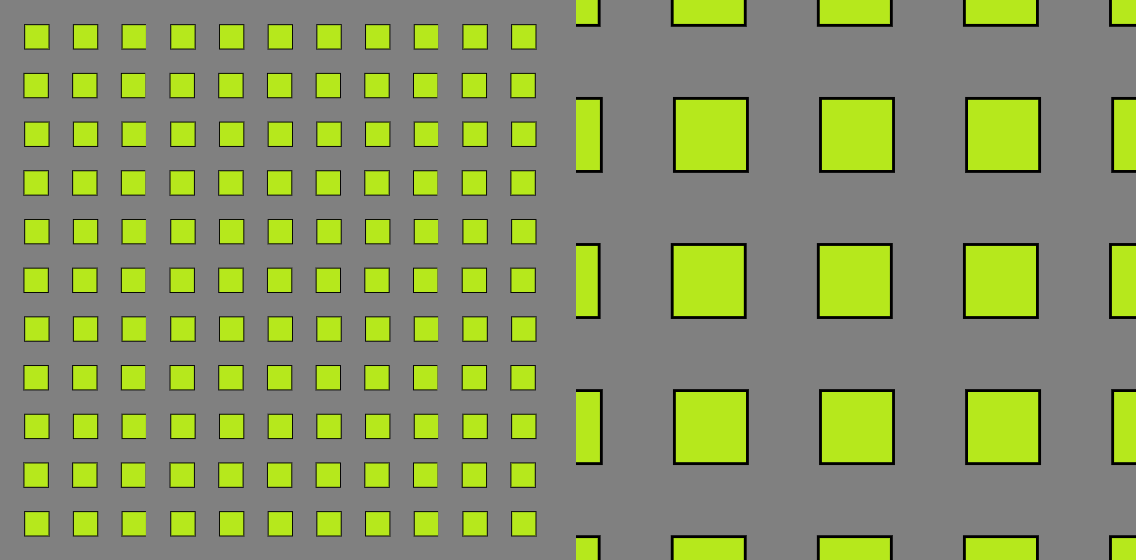
Left, the full canvas; right, a detail of the centre.
This pattern is drawn by a WebGL 2 fragment shader. Its source:

```glsl
#version 300 es
precision highp float;
// Grid of 11 by 11 lime squares with thin black outlines on mid grey.
// Each square is a box distance function in a clamped repeat cell; alternate
// rows are nudged sideways, and every sixth column lacks its right outline.

uniform vec2 u_resolution;
out vec4 fragColor;

const float COUNT = 11.0;
const float PITCH = 2.0 / 23.0;        // square and gap are equally wide
const float HALF_SIDE = PITCH * 0.25;
const float LINE_WIDTH = 0.0017;
const float ROW_NUDGE = 0.0013;
const vec2 GRID_SHIFT = vec2(0.0006, -0.0006);

const vec3 GREY = vec3(0.502);
const vec3 LIME = vec3(0.715, 0.910, 0.110);
const vec3 BLACK = vec3(0.0);

float boxDistance(vec2 p, float halfSide) {
    vec2 d = abs(p) - halfSide;
    return length(max(d, 0.0)) + min(max(d.x, d.y), 0.0);
}

// Share of a pixel covered by the inside of an edge
float coverage(float dist, float pixel) {
    return clamp(0.5 - dist / pixel, 0.0, 1.0);
}

// Nearest cell of a grid with a limited number of repeats
vec2 cellIndex(vec2 gridPos, float count) {
    return clamp(floor(gridPos), 0.0, count - 1.0);
}

vec3 outlinedSquare(vec2 p, float openRight, float pixel) {
    float inner = HALF_SIDE - 0.5 * LINE_WIDTH;
    float outer = HALF_SIDE + 0.5 * LINE_WIDTH;
    float outline = coverage(boxDistance(p, outer), pixel);
    outline *= mix(1.0, coverage(p.x - inner, pixel), openRight);
    float fill = coverage(boxDistance(p, inner), pixel);
    return mix(mix(GREY, BLACK, outline), LIME, fill);
}

void main() {
    vec2 uv = gl_FragCoord.xy / u_resolution;
    float pixel = 1.0 / min(u_resolution.x, u_resolution.y);

    // Odd rows sit slightly to the left
    vec2 p = uv - GRID_SHIFT;
    float row = cellIndex(p / PITCH - 0.25, COUNT).y;
    p.x += ROW_NUDGE * mod(row, 2.0);

    // Position relative to the nearest square's centre
    vec2 gridPos = p / PITCH - 0.25;
    vec2 cell = cellIndex(gridPos, COUNT);
    vec2 local = (gridPos - cell - 0.5) * PITCH;

    float openRight = 1.0 - step(0.5, abs(mod(cell.x, 6.0) - 2.0));
    fragColor = vec4(outlinedSquare(local, openRight, pixel), 1.0);
}
```
